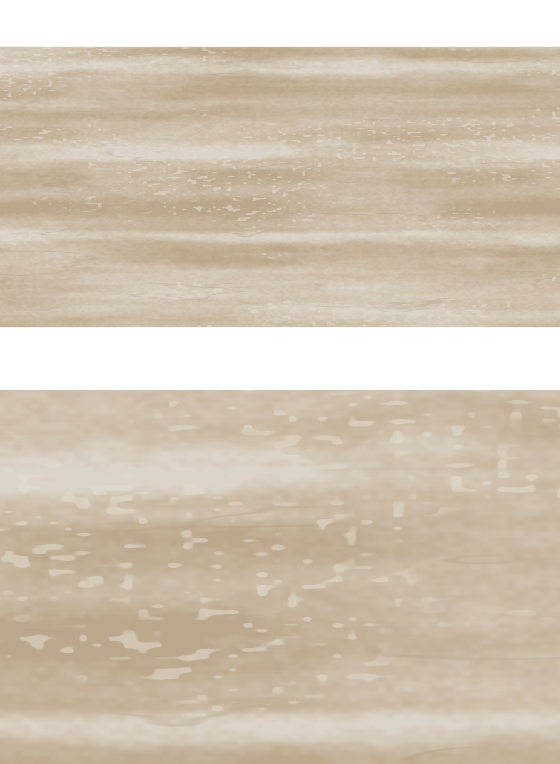
Top: the whole. Bottom: its middle third, enlarged.
Reproduce this texture procedurally as a Shadertoy shader.

```glsl
const vec3 PAPER = vec3(1.0);
const vec3 DARK_TAN = vec3(0.735, 0.658, 0.548);
const vec3 MID_BEIGE = vec3(0.798, 0.737, 0.652);
const vec3 PALE_CREAM = vec3(0.858, 0.830, 0.785);
const vec3 FLECK_COLOR = vec3(0.89, 0.865, 0.82);
const vec3 VEIN_COLOR = vec3(0.68, 0.60, 0.50);

const float SLAB_BOTTOM = 0.125;
const float SLAB_TOP = 0.875;
const float BASE_TONE = 0.51;
const float WARP = 0.022;
const float CLOUD_CONTRAST = 0.75;
const float STRATA_CONTRAST = 0.48;
const float GRAIN_CONTRAST = 0.20;
const float FLECK_STRENGTH = 0.55;
const float VEIN_STRENGTH = 0.30;

// Each layer: height, half thickness, tone shift
const int LAYER_COUNT = 11;
const vec3 LAYERS[LAYER_COUNT] = vec3[](
    vec3(0.860, 0.012, -0.32), vec3(0.820, 0.018, 0.32),
    vec3(0.765, 0.030, -0.40), vec3(0.692, 0.020, -0.25),
    vec3(0.645, 0.015, -0.22), vec3(0.595, 0.022, 0.48),
    vec3(0.525, 0.024, -0.38), vec3(0.443, 0.030, -0.45),
    vec3(0.365, 0.016, 0.45), vec3(0.315, 0.028, -0.36),
    vec3(0.190, 0.040, 0.22));

float hash(vec2 p) {
    return fract(sin(dot(p, vec2(127.1, 311.7))) * 43758.5);
}

float noise(vec2 p) {
    vec2 cell = floor(p);
    vec2 f = fract(p);
    f = f * f * (3.0 - 2.0 * f);
    float low = mix(hash(cell), hash(cell + vec2(1, 0)), f.x);
    float high = mix(hash(cell + vec2(0, 1)), hash(cell + vec2(1, 1)), f.x);
    return mix(low, high, f.y);
}

float fbm(vec2 p) {
    float sum = 0.0;
    float weight = 0.533;
    for (int i = 0; i < 4; i++) {
        sum += weight * noise(p);
        p = p * 2.03 + vec2(17.3, 9.1);
        weight *= 0.5;
    }
    return sum;
}

// Pale beds run across; dark beds break into blotches
float layerTone(vec2 p) {
    float tone = 0.0;
    float ragged = fbm(p * vec2(9.0, 26.0)) - 0.5;
    for (int i = 0; i < LAYER_COUNT; i++) {
        vec3 layer = LAYERS[i];
        float along = noise(vec2(p.x * 3.2 + ragged * 1.2, float(i) * 7.3 + 2.5));
        float blotch = smoothstep(0.28, 0.62, along);
        float presence = layer.z < 0.0 ? blotch : mix(0.55, 1.0, blotch);
        float offset = abs(p.y - layer.x + ragged * 0.022) / layer.y;
        tone += layer.z * presence * (1.0 - smoothstep(0.35, 1.5, offset));
    }
    return tone;
}

// Thin broken lines along the contours of stretched noise
float veinMask(vec2 p) {
    float height = fbm(p * vec2(1.8, 17.0) + 31.0);
    float line = 1.0 - smoothstep(0.0, 0.018, abs(height - 0.5));
    return line * smoothstep(0.42, 0.68, fbm(p * vec2(7.0, 24.0) + 5.0));
}

// Small pale chips gathered in clusters
float fleckMask(vec2 p) {
    float chips = smoothstep(0.70, 0.86, noise(p * vec2(75.0, 180.0)));
    return chips * smoothstep(0.50, 0.68, fbm(p * vec2(4.0, 17.0) + 63.0));
}

vec3 stoneColor(float tone) {
    vec3 lower = mix(DARK_TAN, MID_BEIGE, clamp(tone * 2.0, 0.0, 1.0));
    return mix(lower, PALE_CREAM, clamp(tone * 2.0 - 1.0, 0.0, 1.0));
}

vec3 travertine(vec2 p) {
    vec2 bed = p;
    bed.y += WARP * (fbm(p * vec2(2.2, 6.0) + 40.0) - 0.5);

    float tone = BASE_TONE + layerTone(bed);
    tone += CLOUD_CONTRAST * (fbm(bed * vec2(2.0, 15.0)) - 0.5);
    tone += STRATA_CONTRAST * (fbm(bed * vec2(4.0, 62.0) + 12.0) - 0.5);
    tone += GRAIN_CONTRAST * (noise(p * vec2(130.0, 210.0)) - 0.5);
    tone += GRAIN_CONTRAST * (fbm(p * vec2(32.0, 60.0) + 80.0) - 0.5);

    vec3 color = stoneColor(tone);
    color = mix(color, VEIN_COLOR, VEIN_STRENGTH * veinMask(bed));
    return mix(color, FLECK_COLOR, FLECK_STRENGTH * fleckMask(bed));
}

void mainImage(out vec4 fragColor, in vec2 fragCoord) {
    vec2 p = fragCoord / iResolution.y;
    float pixel = 1.0 / iResolution.y;

    // Slab between the plain margins
    float edge = min(p.y - SLAB_BOTTOM, SLAB_TOP - p.y);
    float slab = smoothstep(-0.5 * pixel, 0.5 * pixel, edge);
    fragColor = vec4(mix(PAPER, travertine(p), slab), 1.0);
}
```
